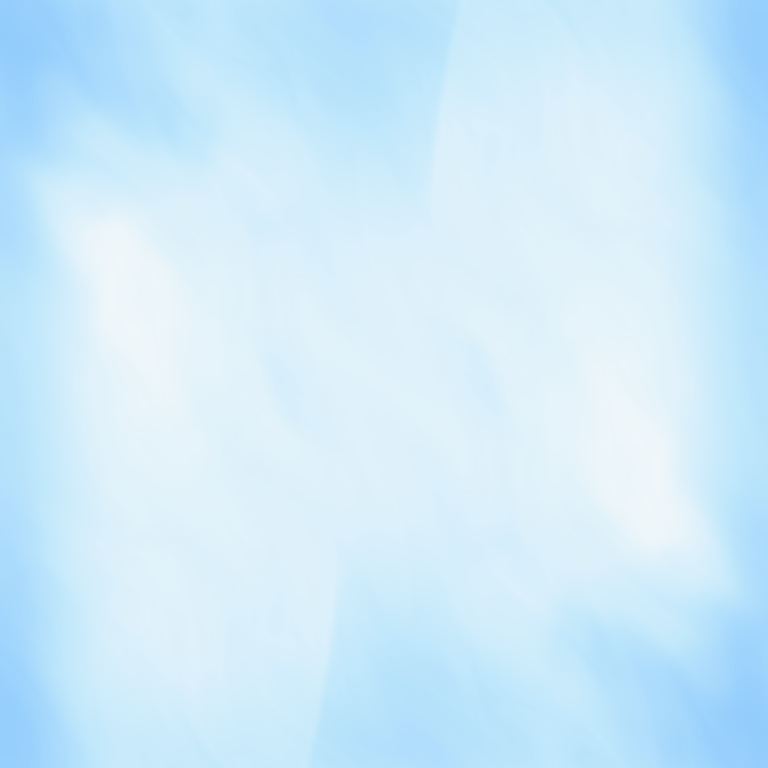
Reproduce this background procedurally as a three.js fragment shader.

```glsl
// Soft pale-blue sky haze with point symmetry, blue corners, white glows and a faint fold.
varying vec2 vUv;

const vec3 DEEP_BLUE = vec3(0.55, 0.79, 0.99);
const vec3 SKY_BLUE = vec3(0.76, 0.91, 0.985);
const vec3 PALE_WHITE = vec3(0.95, 0.97, 0.98);

const float HAZE_TONE = 0.87;
const vec2 EDGE_DEPTH = vec2(0.15, 0.08);
const vec2 EDGE_WIDTH = vec2(0.09, 0.10);
const float FOLD_SOFTNESS = 0.012;
const float FOLD_SHINE = 0.022;
const float FOLD_WIDTH = 0.006;
const float WISP_STRENGTH = 0.019;
const float WARP_AMOUNT = 0.012;
const int WISP_LAYERS = 6;

// Rotated elliptical Gaussian
float blob(vec2 p, vec2 center, vec2 radius, float tilt) {
  vec2 d = p - center;
  float c = cos(tilt), s = sin(tilt);
  d = vec2(c * d.x + s * d.y, c * d.y - s * d.x) / radius;
  return exp(-dot(d, d));
}

// Signed horizontal distance to the curved fold
float foldDistance(vec2 p) {
  float rise = p.y - 0.21;
  return p.x - 0.066 - 0.46 * rise * rise;
}

// Blue hollow cut off by the fold, with a thin shine along it
float foldShade(vec2 p) {
  float side = foldDistance(p);
  float soft = FOLD_SOFTNESS + 0.05 * smoothstep(0.34, 0.18, p.y);
  float beyond = smoothstep(-soft, soft, side);
  float hollow = blob(p, vec2(-0.02, 0.39), vec2(0.17, 0.16), -0.2);
  float along = smoothstep(0.18, 0.30, p.y);
  float shine = along * exp(-pow(side / FOLD_WIDTH, 2.0));
  return FOLD_SHINE * shine - 0.125 * hollow * mix(1.0, 0.3, beyond);
}

// Shading of one half; the opposite half is its half turn
float cloudShade(vec2 p) {
  float shade = 0.0;

  // Blue corners and side
  shade -= 0.12 * blob(p, vec2(-0.38, 0.42), vec2(0.16, 0.13), -0.5);
  shade -= 0.07 * blob(p, vec2(-0.29, 0.335), vec2(0.10, 0.05), -0.7);
  shade -= 0.06 * blob(p, vec2(-0.52, 0.30), vec2(0.10, 0.14), 0.0);
  shade -= 0.09 * blob(p, vec2(0.51, 0.37), vec2(0.12, 0.18), 0.2);

  // White glow and slanted streaks
  shade += 0.060 * blob(p, vec2(-0.345, 0.105), vec2(0.05, 0.14), 0.35);
  shade += 0.050 * blob(p, vec2(-0.42, 0.24), vec2(0.04, 0.09), 0.7);
  shade += 0.025 * blob(p, vec2(-0.32, 0.02), vec2(0.12, 0.20), 0.3);
  shade += 0.025 * blob(p, vec2(-0.19, 0.03), vec2(0.03, 0.12), 0.5);
  shade += 0.035 * blob(p, vec2(-0.17, 0.29), vec2(0.05, 0.11), 0.8);
  shade -= 0.025 * blob(p, vec2(-0.135, 0.015), vec2(0.025, 0.065), 0.45);
  shade -= 0.025 * blob(p, vec2(-0.15, 0.21), vec2(0.05, 0.04), 0.0);
  return shade;
}

// Layered sines, stretched along the slant and even under a half turn
float wisps(vec2 p) {
  vec2 q = vec2(0.86 * p.x + 0.5 * p.y, 0.86 * p.y - 0.5 * p.x);
  q *= vec2(30.0, 14.0);
  float sum = 0.0;
  float weight = 0.5;
  for (int i = 0; i < WISP_LAYERS; i++) {
    q += 0.8 * sin(q.yx * vec2(1.1, 1.4));
    sum += weight * cos(q.x) * cos(q.y * 0.9 + 0.4 * q.x);
    q = mat2(0.96, 0.28, -0.28, 0.96) * q * 1.6;
    weight *= 0.58;
  }
  return sum;
}

void main() {
  vec2 p = vUv - 0.5;

  // Haze darkening toward the borders
  vec2 inset = (0.5 - abs(p)) / EDGE_WIDTH;
  float tone = HAZE_TONE - dot(EDGE_DEPTH, exp(-inset * inset));

  // Odd warp roughens the clouds and keeps the half-turn symmetry
  vec2 warp = sin(p.yx * vec2(31.0, 27.0) + 1.5 * sin(p * 43.0));
  vec2 cloud = p + WARP_AMOUNT * warp;
  tone += cloudShade(cloud) + cloudShade(-cloud);
  tone += foldShade(p) + foldShade(-p);
  tone += WISP_STRENGTH * wisps(p) * (1.0 + 0.5 * smoothstep(0.15, 0.35, abs(p.y)));

  // Three-stop palette indexed by tone
  float low = clamp((tone - DEEP_BLUE.r) / (SKY_BLUE.r - DEEP_BLUE.r), 0.0, 1.0);
  float high = clamp((tone - SKY_BLUE.r) / (PALE_WHITE.r - SKY_BLUE.r), 0.0, 1.0);
  vec3 color = mix(mix(DEEP_BLUE, SKY_BLUE, low), PALE_WHITE, high);
  gl_FragColor = vec4(color, 1.0);
}
```
